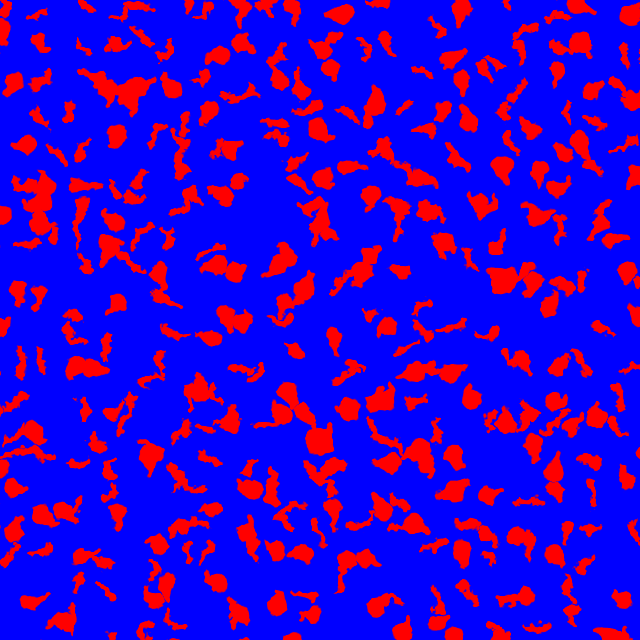
A three.js fragment shader for this texture:

```glsl
varying vec2 vUv;

const vec3 GROUND_COLOR = vec3(0.0, 0.0, 1.0);
const vec3 GRAIN_COLOR = vec3(1.0, 0.0, 0.0);

const float CELLS = 20.0;         // grain cells across the canvas
const float FILLED = 0.88;        // share of cells that hold a grain
const float JITTER = 0.8;         // scatter of grains inside their cells
const float EDGE = 0.0012;        // half width of the soft edge, canvas units

// Lengths below are in cell units
const float THIN_CORE = 0.125;
const float BULKY_CORE = 0.325;
const float GIANT_EXTRA = 0.18;
const float JOINT_RADIUS = 0.105;
const float TIP_RADIUS = 0.075;
const float ARM_MIN = 0.22;
const float ARM_MAX = 0.46;
const float THIN_ROUGHNESS = 1.0;
const float BULKY_ROUGHNESS = 0.5;

const float TAU = 6.2831853;

float hash(vec2 p) {
  return fract(sin(dot(p, vec2(127.1, 311.7))) * 43758.5453);
}

vec2 hash2(vec2 p) {
  return vec2(hash(p), hash(p + 37.3));
}

// Value noise with two channels, centred on zero
vec2 noise2(vec2 p) {
  vec2 i = floor(p);
  vec2 f = fract(p);
  f = f * f * (3.0 - 2.0 * f);
  vec2 low = mix(hash2(i), hash2(i + vec2(1.0, 0.0)), f.x);
  vec2 high = mix(hash2(i + vec2(0.0, 1.0)), hash2(i + 1.0), f.x);
  return mix(low, high, f.y) - 0.5;
}

// Displacement that makes outlines ragged
vec2 raggedWarp(vec2 p) {
  return 0.24 * noise2(p * 3.1)
       + 0.14 * noise2(p * 7.3 + 11.7)
       + 0.07 * noise2(p * 15.7 + 5.2);
}

// Distance to a limb whose radius runs from ra to rb
float taperedLimb(vec2 p, vec2 a, vec2 b, float ra, float rb) {
  vec2 axis = b - a;
  float t = clamp(dot(p - a, axis) / dot(axis, axis), 0.0, 1.0);
  return length(p - a - axis * t) - mix(ra, rb, t);
}

vec2 direction(float angle) {
  return vec2(cos(angle), sin(angle));
}

// Bent two-limb grain: thin and ragged, or bulky with a short tail
float grain(vec2 p, vec2 warp, vec2 cell) {
  float bulk = smoothstep(0.25, 0.85, hash(cell + 3.1));
  float core = mix(THIN_CORE, BULKY_CORE, bulk)
             + GIANT_EXTRA * pow(hash(cell + 8.6), 24.0);

  float angle = TAU * hash(cell + 14.2);
  float bend = TAU * mix(0.28, 0.72, hash(cell + 21.9));
  vec2 arms = mix(vec2(ARM_MIN), vec2(ARM_MAX), hash2(cell + 29.4));
  arms.y *= mix(1.0, 0.45, bulk);

  vec2 joint = cell + 0.5 + JITTER * (hash2(cell + 45.8) - 0.5);
  vec2 head = joint + arms.x * direction(angle);
  vec2 tip = joint + arms.y * direction(angle + bend);

  p += warp * mix(THIN_ROUGHNESS, BULKY_ROUGHNESS, bulk);
  return min(taperedLimb(p, head, joint, core, JOINT_RADIUS),
             taperedLimb(p, joint, tip, JOINT_RADIUS, TIP_RADIUS));
}

void main() {
  vec2 p = vUv * CELLS;
  vec2 warp = raggedWarp(p);

  // Nearest grain among the neighbouring cells
  float dist = 1.0;
  for (int y = -1; y <= 1; y++) {
    for (int x = -1; x <= 1; x++) {
      vec2 cell = floor(p) + vec2(float(x), float(y));
      if (hash(cell + 63.5) < FILLED) {
        dist = min(dist, grain(p, warp, cell));
      }
    }
  }

  float edge = EDGE * CELLS;
  float cover = 1.0 - smoothstep(-edge, edge, dist);
  gl_FragColor = vec4(mix(GROUND_COLOR, GRAIN_COLOR, cover), 1.0);
}
```
